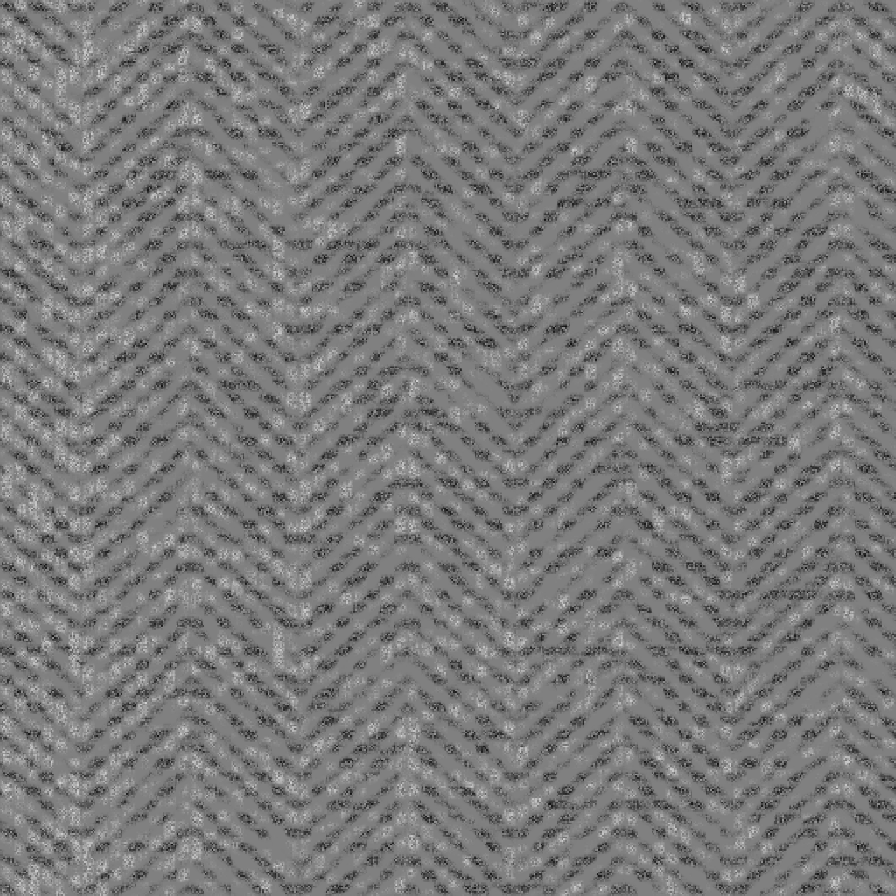
Give the GLSL for this texture, as a Shadertoy shader.

```glsl
// Grey herringbone cloth: broken diagonal ribs in zigzag bands, with salt and pepper grain.
#define REPEATS 4.13      // zigzag repeats across
#define VALLEY 0.376      // phase of the first valley
#define ROWS 64.0         // weft rows down
#define WARPS 66.0        // warp threads across
#define RIB_ROWS 2.1      // rows per diagonal rib
#define SLOPE 0.9         // steepness of the ribs
#define GRAIN 512.0       // grains across
#define DARK_DEPTH 0.34
#define LIGHT_DEPTH 0.23
#define WEAR 2.1          // irregularity of the ribs
#define BASE_GREY 0.5

const float TAU = 6.2831853;

float hash(vec2 p) {
    vec3 q = fract(vec3(p.xyx) * 0.1031);
    q += dot(q, q.yzx + 33.33);
    return fract((q.x + q.y) * q.z);
}

vec2 gradient(vec2 cell) {
    float angle = TAU * hash(cell + 17.0);
    return vec2(cos(angle), sin(angle));
}

float gradientNoise(vec2 p) {
    vec2 i = floor(p), f = p - i;
    vec2 u = f * f * f * (f * (f * 6.0 - 15.0) + 10.0);
    vec2 e = vec2(0.0, 1.0);
    float low = mix(dot(gradient(i), f), dot(gradient(i + e.yx), f - e.yx), u.x);
    float high = mix(dot(gradient(i + e), f - e), dot(gradient(i + 1.0), f - 1.0), u.x);
    return mix(low, high, u.y);
}

// Soft stripe centred in each unit, covering the given share of it.
float stripe(float t, float share) {
    float d = abs(fract(t) - 0.5);
    return 1.0 - smoothstep(0.5 * share - 0.12, 0.5 * share + 0.12, d);
}

// Zigzag: distance from the nearest valley, zero there and 0.5 at a peak.
float zigzag(float x) {
    return abs(fract(x * REPEATS - VALLEY + 0.5) - 0.5);
}

void mainImage(out vec4 fragColor, in vec2 fragCoord) {
    vec2 uv = fragCoord / iResolution.xy;
    float row = floor(uv.y * ROWS);
    float warp = floor(uv.x * WARPS);

    // Diagonal ribs, partly stepped along the threads
    float fold = zigzag(uv.x);
    float stepped = mix(fold, zigzag((warp + 0.5) / WARPS), 0.3);
    float height = mix(uv.y * ROWS, row + 0.5, 0.2);
    float rib = cos(TAU * (height - SLOPE * ROWS * stepped / REPEATS) / RIB_ROWS);
    float seam = 1.0 - smoothstep(0.02, 0.07, min(fold, 0.5 - fold));

    // Uneven threads and broad shading
    float dashWear = gradientNoise(vec2(uv.x * 48.0, row * 7.37 + 0.4));
    float blotch = gradientNoise(uv * 34.0 + 23.1);
    float rowWear = gradientNoise(vec2(uv.x * 8.0, row * 0.73 + 31.2));
    float fleck = gradientNoise(vec2(warp * 7.61 + 5.3, uv.y * 62.0));
    float shade = gradientNoise(uv * 5.0 + 9.7) * 0.4;
    float tilt = uv.x - 0.5;
    float faded = 1.0 - smoothstep(0.0, 0.2, uv.x);

    // Dark ribs, strongest in the middle of each weft row
    float wear = WEAR * (0.7 * dashWear + 0.8 * blotch + 0.6 * rowWear);
    float dark = smoothstep(-0.4, 1.3, 1.1 * rib + wear + shade + 0.3 * tilt);
    dark *= mix(0.3, 1.0, stripe(uv.y * ROWS, 0.62)) * (1.0 - 0.25 * seam);

    // Pale flecks between the ribs, denser at the seams and the faded left side
    float lift = -0.4 * rib + WEAR * (0.8 * fleck - 0.6 * blotch) - shade;
    float light = smoothstep(0.05, 1.3, lift + 0.4 * seam + 0.35 * faded - 0.4 * tilt);
    light *= mix(0.3, 1.0, stripe(uv.x * WARPS, 0.75));

    // Grain inside the marks only, leaving the ground flat
    vec2 grain = floor(uv * GRAIN);
    float pepper = hash(grain);
    float salt = hash(grain + 211.0);
    float speck = hash(grain + 577.0) - 0.5;
    float grey = BASE_GREY - DARK_DEPTH * dark * pepper
               + LIGHT_DEPTH * light * salt
               + 0.2 * max(dark, light) * speck;
    fragColor = vec4(vec3(clamp(grey, 0.0, 1.0)), 1.0);
}
```
